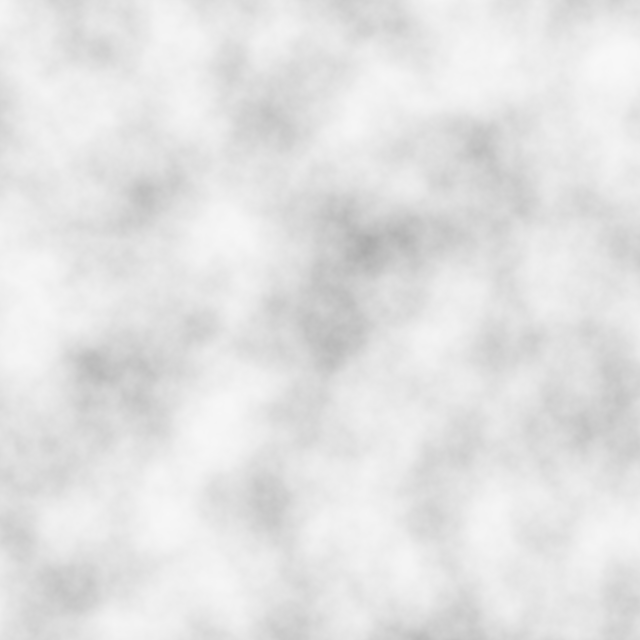
Give the GLSL for this texture, as a Shadertoy shader.

```glsl
// Soft pale-grey mist: six octaves of gradient noise summed into a cloud field.
// The field is scaled to unit deviation, then a curved tone map keeps the
// highlights gentle and lets the hollows sink into compact dark smudges.

const float BASE_CELLS    = 4.3;    // noise cells across the canvas
const int   OCTAVES       = 6;
const float GAIN          = 0.52;   // amplitude ratio between octaves
const float LACUNARITY    = 2.0;    // frequency ratio between octaves
const float OCTAVE_TURN   = 0.6;    // rotation per octave, in radians
const vec2  FIELD_OFFSET  = vec2(17.3, 41.8);
const float NOISE_DEV     = 0.216;  // standard deviation of one octave
const float MID_GREY      = 0.888;
const float CONTRAST      = 0.052;
const float DARK_SKEW     = 0.008;  // extra depth of the dark patches
const float TAU           = 6.2831853;

// Integer hash of a lattice corner, from 0 to 1
float hash(ivec2 cell) {
    uint h = uint(cell.x) * 1597u ^ uint(cell.y) * 51749u;
    h = (h ^ (h >> 15u)) * 0x2c1b3c6du;
    h = (h ^ (h >> 12u)) * 0x297a2d39u;
    h ^= h >> 15u;
    return float(h & 0xffffu) / 65536.0;
}

// Dot product of a corner's random unit gradient with the offset to it
float cornerRamp(ivec2 cell, vec2 offset) {
    float angle = TAU * hash(cell);
    return dot(vec2(cos(angle), sin(angle)), offset);
}

// Gradient noise with a quintic fade
float gradientNoise(vec2 p) {
    ivec2 cell = ivec2(floor(p));
    vec2 f = fract(p);
    vec2 fade = f * f * f * (f * (f * 6.0 - 15.0) + 10.0);
    float low  = mix(cornerRamp(cell, f),
                     cornerRamp(cell + ivec2(1, 0), f - vec2(1.0, 0.0)), fade.x);
    float high = mix(cornerRamp(cell + ivec2(0, 1), f - vec2(0.0, 1.0)),
                     cornerRamp(cell + ivec2(1, 1), f - vec2(1.0, 1.0)), fade.x);
    return mix(low, high, fade.y);
}

// Octave sum, normalised to a standard deviation of one
float cloudField(vec2 p) {
    float c = cos(OCTAVE_TURN), s = sin(OCTAVE_TURN);
    mat2 nextOctave = LACUNARITY * mat2(c, s, -s, c);
    float sum = 0.0, power = 0.0, amplitude = 1.0;
    for (int i = 0; i < OCTAVES; i++) {
        sum += amplitude * gradientNoise(p);
        power += amplitude * amplitude;
        amplitude *= GAIN;
        p = nextOctave * p + FIELD_OFFSET;
    }
    return sum / (NOISE_DEV * sqrt(power));
}

void mainImage(out vec4 fragColor, in vec2 fragCoord) {
    vec2 uv = fragCoord / iResolution.y;
    float cloud = cloudField(uv * BASE_CELLS + FIELD_OFFSET);

    // Tone curve, held below its turning point
    cloud = min(cloud, 0.5 * CONTRAST / DARK_SKEW);
    float grey = MID_GREY + CONTRAST * cloud - DARK_SKEW * cloud * cloud;
    fragColor = vec4(vec3(clamp(grey, 0.0, 1.0)), 1.0);
}
```
